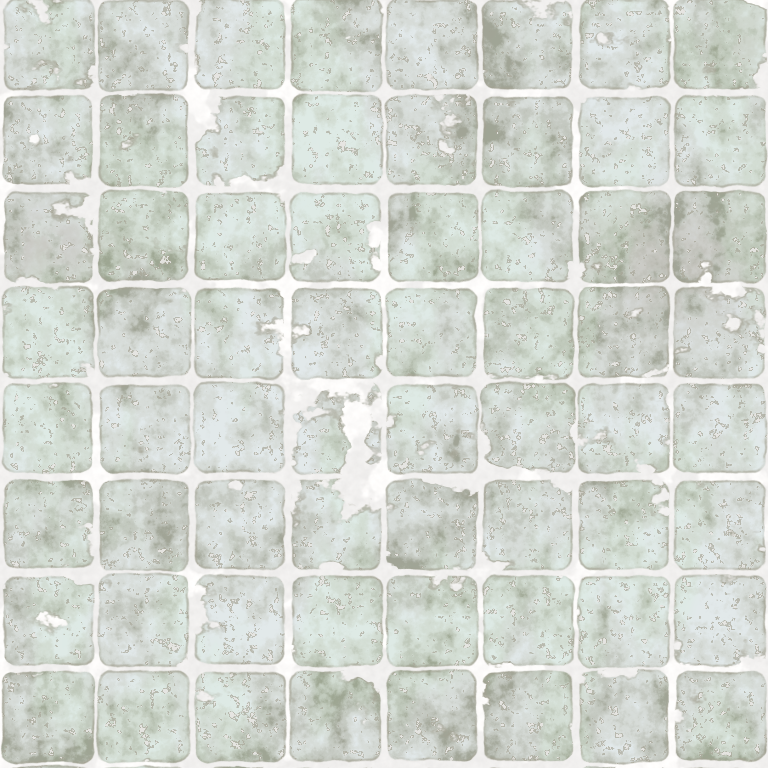
A WebGL 2 fragment shader for this texture:

```glsl
#version 300 es
precision highp float;
// Weathered glazed wall tiles: an 8 by 8 grid with pale, uneven grout.
// Layered value noise makes the clouded glaze, streaks and pits; a signed
// field joins rounded tile edges with flaked areas and outlines both.

#define TILES 8.0
#define GROUT_MIN 0.014
#define GROUT_MAX 0.046
#define CORNER 0.12
#define WOBBLE 0.045
#define FLAKE_LEVEL 0.73
#define FLAKE_WEAR 0.19
#define OUTLINE 0.016
#define PIT_LEVEL 0.69

uniform vec2 u_resolution;
out vec4 fragColor;

const vec3 GRIME = vec3(0.63, 0.645, 0.59);
const vec3 SAGE = vec3(0.77, 0.787, 0.757);
const vec3 GLAZE = vec3(0.84, 0.86, 0.845);
const vec3 FROST = vec3(0.885, 0.912, 0.917);
const vec3 PLASTER = vec3(0.945, 0.94, 0.935);
const vec3 RUST = vec3(0.74, 0.715, 0.69);
const vec3 RIM = vec3(0.64, 0.63, 0.57);

float hash(vec2 p) {
  vec3 q = fract(p.xyx * vec3(0.1031, 0.1030, 0.0973));
  q += dot(q, q.yzx + 33.33);
  return fract((q.x + q.y) * q.z);
}

float noise(vec2 p) {
  vec2 i = floor(p), f = fract(p);
  f = f * f * (3.0 - 2.0 * f);
  return mix(mix(hash(i), hash(i + vec2(1, 0)), f.x),
             mix(hash(i + vec2(0, 1)), hash(i + vec2(1, 1)), f.x), f.y);
}

float fbm(vec2 p) {
  float sum = 0.0, amp = 0.5;
  for (int i = 0; i < 5; i++) {
    sum += amp * noise(p);
    p = mat2(1.6, 1.2, -1.2, 1.6) * p + 17.3;
    amp *= 0.5;
  }
  return sum / 0.97;
}

// Soft elliptical stain, 1 at its centre.
float blot(vec2 p, vec2 centre, vec2 radius) {
  vec2 d = (p - centre) / radius;
  return exp(-dot(d, d));
}

// Four-stop ramp from dirty to clean glaze.
vec3 glazeRamp(float t) {
  vec3 c = mix(GRIME, SAGE, smoothstep(0.05, 0.36, t));
  c = mix(c, GLAZE, smoothstep(0.34, 0.58, t));
  return mix(c, FROST, smoothstep(0.56, 0.88, t));
}

void main() {
  vec2 p = gl_FragCoord.xy / u_resolution * TILES - vec2(0.0, 0.035);
  float soft = max(0.008, 0.7 * TILES / u_resolution.y);

  // Uneven grid: ragged edges and a separate width for each grout segment
  vec2 ragged = vec2(fbm(p * 6.0 + 40.0), fbm(p * 6.0 + 90.0)) - 0.5;
  vec2 g = p + WOBBLE * ragged;
  vec2 id = floor(g), line = floor(g + 0.5);
  vec2 width = vec2(hash(vec2(line.x, id.y) + 11.0), hash(vec2(id.x, line.y) + 57.0));
  vec2 gap = abs(g - line) - mix(vec2(GROUT_MIN), vec2(GROUT_MAX), width);
  float edge = CORNER - length(max(CORNER - gap, 0.0));

  // Flaking: stronger on some tiles and close to their edges
  float wear = pow(hash(id + 23.0), 3.0);
  wear += 0.65 * blot(p, vec2(3.5, 4.9), vec2(0.5, 0.9));
  wear += 0.75 * blot(p, vec2(4.5, 3.5), vec2(0.5, 0.45));
  vec2 seed = 37.0 * vec2(hash(id + 3.0), hash(id + 71.0));
  float loss = fbm(p * vec2(2.6, 3.4) + seed);
  float flake = FLAKE_LEVEL - FLAKE_WEAR * min(wear, 1.1) - loss;
  flake += 0.09 * smoothstep(0.0, CORNER, edge);
  float field = min(edge, 0.45 * flake);
  float glazed = smoothstep(-soft, soft, field);

  // Stains spanning several tiles, plus a shade for each tile
  float dirt = 0.24 * blot(p, vec2(4.5, 1.8), vec2(0.5, 2.2));
  dirt += 0.13 * blot(p, vec2(1.5, 5.0), vec2(0.5, 3.6));
  dirt += 0.18 * blot(p, vec2(5.4, 6.6), vec2(0.5));
  float rust = blot(p, vec2(7.0, 5.2), vec2(0.9, 0.7));
  rust += blot(p, vec2(0.4, 5.45), vec2(0.7, 0.4));
  rust += 0.6 * blot(p, vec2(7.6, 7.5), vec2(0.4));
  dirt += 0.12 * rust + 0.16 * (hash(id + 5.0) - 0.5);

  // Clouded glaze with vertical runs and fine grain
  float cloud = fbm(p * 1.4 + 8.0);
  float mottle = fbm(p * 5.0 + seed);
  float streak = noise(p * vec2(13.0, 1.2));
  float grain = fbm(p * 17.0 + 5.0);
  float tone = 0.59 + 0.75 * (cloud - 0.5) + 0.95 * (mottle - 0.5);
  tone += 0.16 * (streak - 0.5) + 0.5 * (grain - 0.5) - dirt;
  tone -= 0.09 * (1.0 - smoothstep(0.0, 0.1, edge));
  vec3 tile = glazeRamp(tone);
  float green = smoothstep(0.42, 0.66, fbm(p * vec2(1.7, 0.7) + 60.0));
  tile += green * vec3(-0.014, 0.006, -0.018);
  tile = mix(tile, RUST, 0.5 * min(rust, 1.0) * smoothstep(0.35, 0.65, mottle));

  // Pits: tiny pale spots ringed in dark, gathered in patches
  float pit = grain - PIT_LEVEL + 0.16 * (fbm(p * 2.3 + 130.0) - 0.5);
  tile = mix(tile, RIM, 0.65 * smoothstep(-0.03, 0.02, pit));
  tile = mix(tile, PLASTER, 0.8 * smoothstep(0.05, 0.08, pit));

  // Plaster below, with bright scraps and faint dust
  vec3 base = PLASTER + 0.05 * (grain - 0.5);
  base += 0.05 * smoothstep(0.58, 0.66, fbm(p * 2.0 + 200.0));
  vec3 color = mix(base, tile, glazed);

  // Broken brownish rim where glaze meets plaster
  float rim = 1.0 - smoothstep(0.0, OUTLINE + soft, abs(field - 0.5 * OUTLINE));
  float broken = smoothstep(0.32, 0.68, fbm(p * 7.0 + 310.0));
  color = mix(color, RIM, rim * mix(0.12, 0.62, broken));

  fragColor = vec4(clamp(color, 0.0, 1.0), 1.0);
}
```
